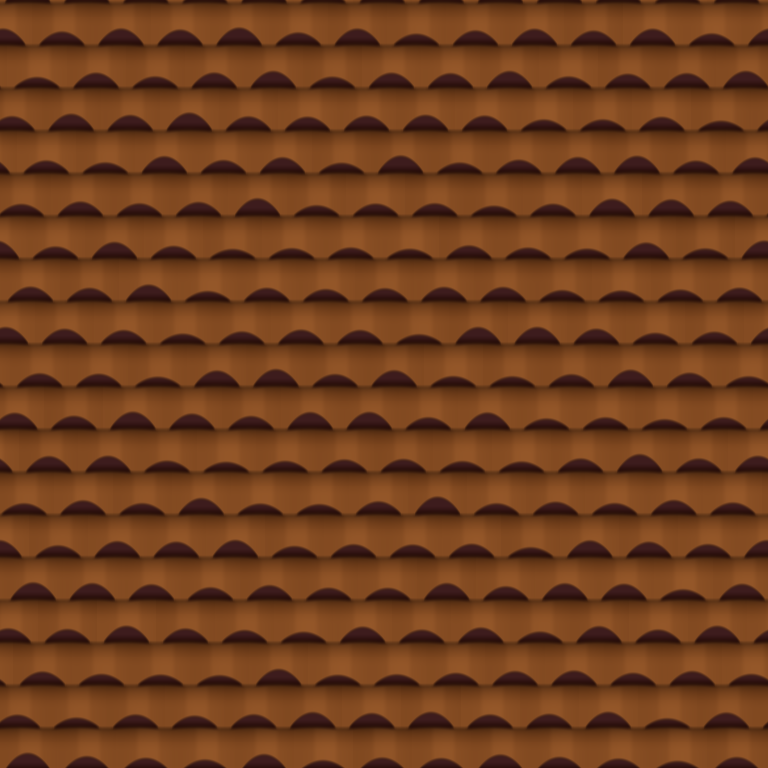
Write a WebGL 2 fragment shader that draws this texture.

```glsl
#version 300 es
precision highp float;

uniform vec2 u_resolution;
out vec4 fragColor;

const vec2 TILES = vec2(13.0, 18.0);

float hash(vec2 p) {
    vec3 q = fract(vec3(p.xyx) * 0.1031);
    q += dot(q, q.yzx + 33.33);
    return fract((q.x + q.y) * q.z);
}

// Column coordinate of a row; whole numbers lie on the barrel crowns.
float columnCoord(float x, float row) {
    return x * TILES.x - 0.47 + 0.422 * mod(row, TILES.y);
}

float tileHash(float column, float row) {
    return hash(vec2(mod(column, TILES.x), mod(row, TILES.y)) + 3.7);
}

// Clay surface of one row; t runs from its shaded top to its lit lower lip.
vec3 clayFace(float x, float row, float t) {
    float u = columnCoord(x, row);
    float column = floor(u + 0.5);
    float side = u - column;
    float crown = smoothstep(0.24, 0.13, abs(side - 0.04));
    float slope = 0.5 + 0.5 * cos(6.2832 * (side - 0.08));
    float light = 0.12 + 0.5 * smoothstep(0.0, 0.6, t);
    light += 0.18 * crown + 0.16 * slope;
    light += 0.1 * (tileHash(column, row + 7.0) - 0.5);
    return mix(vec3(0.40, 0.21, 0.08), vec3(0.58, 0.34, 0.16), clamp(light, 0.0, 1.0));
}

void main() {
    vec2 uv = gl_FragCoord.xy / u_resolution;

    // Rows count downward; d is the distance below the row's lip line.
    float v = (1.0 - uv.y) * TILES.y + 0.1;
    float row = floor(v + 0.5);
    float d = v - row;

    float u = columnCoord(uv.x, row);
    float column = floor(u + 0.5);
    float side = u - column;

    // Wavy lip: arched over each hollow, low between neighbours.
    float rise = mix(0.20, 0.40, tileHash(column, row));
    float arch = max(0.0, 1.0 - pow(side / 0.39, 2.0));
    float lip = 0.16 - rise * arch;
    float below = smoothstep(lip - 0.06, lip + 0.06, d);

    // The upper row overlaps the next one and shades its top.
    vec3 upper = clayFace(uv.x, row, d + 0.87);
    vec3 lower = clayFace(uv.x, row + 1.0, d - 0.13);
    lower *= 1.0 - 0.48 * exp(-max(d - 0.13, 0.0) / 0.11);
    vec3 color = mix(upper, lower, below);

    // Dark hollow under the barrel, deepest at its base.
    float base = 0.13 + 0.3 * side * side;
    float hollow = below * smoothstep(base + 0.08, base - 0.06, d);
    hollow *= smoothstep(0.44, 0.32, abs(side));
    vec3 hollowColor = mix(vec3(0.24, 0.11, 0.115), vec3(0.15, 0.05, 0.035),
                           smoothstep(-0.06, 0.15, d));
    color = mix(color, hollowColor, hollow);

    fragColor = vec4(color, 1.0);
}
```
